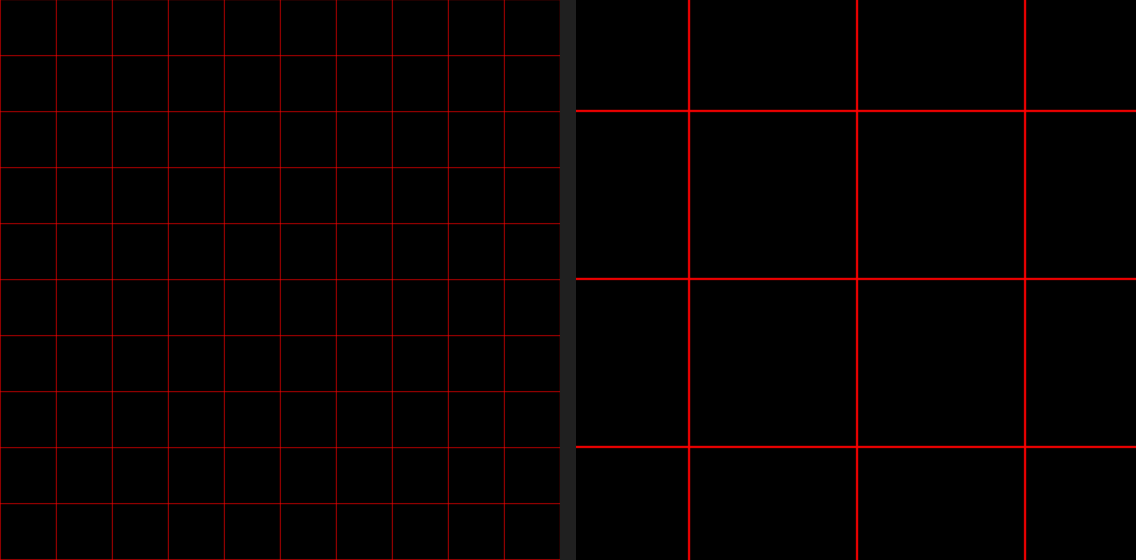
Left: the whole. Right: its middle third, enlarged.
A WebGL 1 fragment shader for this pattern:

```glsl
precision highp float;
// Thin red square grid on black, ten cells across and ten down.
// Each line is a narrow band starting at a cell's left or lower edge,
// smoothed by integrating a tent filter two pixels wide across it.

uniform vec2 u_resolution;

// Integral of a unit tent filter from -1 up to t, for both axes.
vec2 tentIntegral(vec2 t) {
  t = clamp(t, -1.0, 1.0);
  return 0.5 + t - 0.5 * t * abs(t);
}

// Filtered coverage of vertical (x) and horizontal (y) grid lines.
vec2 gridCoverage(vec2 uv, vec2 pixel, float cells, float lineWidth) {
  vec2 fromCenter = uv - 0.5 * lineWidth;
  // Signed distance to the nearest line centre, wrapping at the edges
  vec2 dist = (fract(fromCenter * cells + 0.5) - 0.5) / cells;
  return tentIntegral((dist + 0.5 * lineWidth) / pixel)
       - tentIntegral((dist - 0.5 * lineWidth) / pixel);
}

void main() {
  vec2 pixel = 1.0 / u_resolution;
  vec2 uv = gl_FragCoord.xy * pixel;

  // Lines are 1/80 of a cell wide
  vec2 lines = gridCoverage(uv, pixel, 10.0, 0.00125);

  // Union of both directions, so crossings do not brighten twice
  float grid = 1.0 - (1.0 - lines.x) * (1.0 - lines.y);

  vec3 background = vec3(0.0);
  vec3 lineRed = vec3(1.0, 0.0, 0.0);
  gl_FragColor = vec4(mix(background, lineRed, grid), 1.0);
}
```
